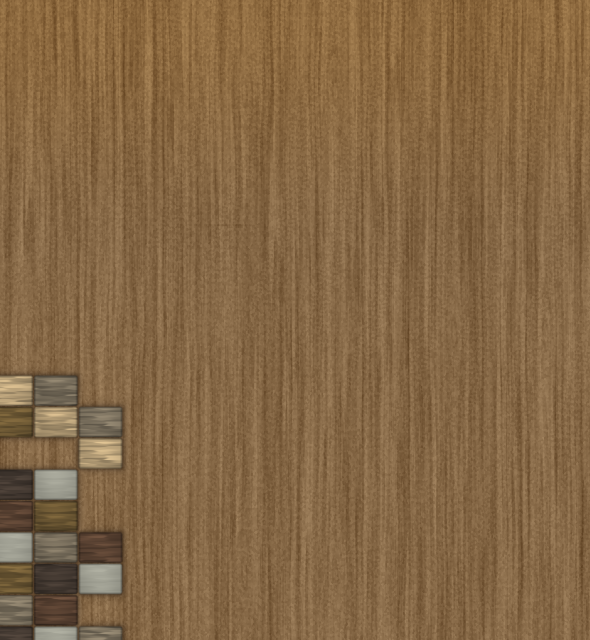
Give the GLSL for this texture, as a Shadertoy shader.

```glsl
// Brown veneer planks with straight upright grain and narrow oval figures,
// and a stepped stack of small sample blocks at the lower left. The grain is
// stretched smooth cellular noise with fine lines from layered sines.

const float PLANK_WIDTH = 0.328;
const float FIGURE_GAP = 0.142;
const float FIGURE_PERIOD = 0.755;
const vec2 BLOCK_PITCH = vec2(0.0698, 0.049);
const vec2 STACK_CORNER = vec2(-0.0175, 0.414);

const vec3 WOOD = vec3(0.535, 0.418, 0.284);
const vec3 GOLDEN_TINT = vec3(1.06, 1.02, 0.90);
const vec3 SHADOW = vec3(0.16, 0.11, 0.07);

// Cream, olive, grey, charcoal, red brown, silver
const vec3 MATERIALS[6] = vec3[6](
    vec3(0.70, 0.61, 0.46), vec3(0.42, 0.34, 0.20), vec3(0.47, 0.43, 0.36),
    vec3(0.26, 0.22, 0.19), vec3(0.34, 0.25, 0.19), vec3(0.62, 0.62, 0.57));

float hash(vec2 p) {
    return fract(sin(dot(p, vec2(127.1, 311.7))) * 43758.545);
}

// Smooth cellular noise: random cell tones blended by distance, -0.5 to 0.5
float cellular(vec2 p) {
    vec2 cell = floor(p);
    float tone = 0.0, total = 0.0;
    for (int j = -1; j <= 1; j++)
    for (int i = -1; i <= 1; i++) {
        vec2 id = cell + vec2(i, j);
        vec2 site = id + vec2(hash(id), hash(id + 37.0));
        vec2 offset = p - site;
        float weight = exp(-7.0 * dot(offset, offset));
        tone += weight * hash(id + 71.0);
        total += weight;
    }
    return tone / max(total, 1e-5) - 0.5;
}

float roundedBox(vec2 p, vec2 halfSize, float radius) {
    vec2 q = abs(p) - halfSize + radius;
    return length(max(q, 0.0)) + min(max(q.x, q.y), 0.0) - radius;
}

// Position relative to the nearest oval figure; neighbouring planks are staggered
vec2 figureSpace(float y, float plank, float plankX) {
    float shift = 0.479 + 0.5 * FIGURE_PERIOD * mod(plank, 2.0);
    float x = mod(plankX - 0.027, FIGURE_GAP) - 0.5 * FIGURE_GAP;
    y = mod(y - shift + 0.5 * FIGURE_PERIOD, FIGURE_PERIOD) - 0.5 * FIGURE_PERIOD;
    return vec2(x + 0.003 * sin(y * 20.0), y);
}

// Narrow dark lines at slightly uneven spacing, 0 to 1
float darkLines(float x, float y) {
    float phase = x * 510.0 + 2.2 * sin(x * 71.0) + 1.3 * sin(x * 167.0 + 0.8 * y);
    return smoothstep(0.25, 1.0, sin(phase));
}

vec3 veneer(vec2 p) {
    float across = p.x + 0.044;
    float plank = floor(across / PLANK_WIDTH);
    float plankX = across - plank * PLANK_WIDTH;
    vec2 q = figureSpace(p.y, plank, plankX);

    // Nearly straight streaks that part around each figure
    float oval = length(q / vec2(0.0085, 0.045));
    float x = p.x + 0.0012 * sin(p.y * 7.0 + plank * 2.0)
            + 0.0005 * sin(p.y * 29.0 + p.x * 40.0);
    x -= 0.005 * q.x / (abs(q.x) + 0.006) * exp(-q.y * q.y * 120.0 - abs(q.x) * 30.0);

    float streaks = 0.026 * cellular(vec2(x * 34.0, p.y * 1.2));
    streaks += 0.062 * cellular(vec2(x * 125.0, p.y * 1.8) + 19.0);
    streaks += 0.085 * cellular(vec2(x * 250.0, p.y * 7.0) + 53.0);

    // Dark lines fade in and out along the grain, with short pores between
    float strength = 0.7 + 1.2 * cellular(vec2(x * 60.0, p.y * 5.0) + 29.0);
    streaks -= 0.036 * strength * darkLines(x, p.y);
    float pore = cellular(vec2(x * 230.0, p.y * 13.0) + 91.0);
    streaks -= 0.035 * smoothstep(0.10, 0.36, pore);

    // Nested ovals replace the streaks at each figure
    float core = exp(-0.30 * oval * oval);
    float tone = streaks * (1.0 - 0.6 * core);
    tone += core * (0.008 - 0.038 * smoothstep(0.0, 1.0, sin(oval * 6.5 - 1.5)));

    // Slanted dark bands halfway between the figures
    float between = 0.5 * FIGURE_PERIOD - abs(q.y);
    float slant = q.x + 0.07 * between * sign(q.y);
    float bands = smoothstep(0.0, 1.0, sin(slant * 560.0));
    tone -= 0.026 * bands * exp(-pow(between / 0.12, 2.0) - pow(q.x / 0.022, 2.0));

    // Fine surface speckle, pale plank edge and a faint butt joint
    tone += 0.080 * cellular(vec2(p.x * 380.0, p.y * 300.0) + 7.0);
    tone += 0.018 * exp(-plankX / 0.006);
    float joint = roundedBox(p - vec2(0.358, 0.648), vec2(0.035, 0.0006), 0.0005);
    tone -= 0.03 * (1.0 - smoothstep(0.0, 0.002, joint));

    vec3 light = mix(vec3(1.0), GOLDEN_TINT, smoothstep(0.60, 1.0, p.y));
    return (WOOD + tone * vec3(1.0, 0.98, 0.90)) * light;
}

bool hasBlock(float row, float col) {
    if (col > 1.5) return mod(row + 3.0, 4.0) < 2.0 || row > 7.0;
    return row != 2.0;
}

// Pale samples in the top rows, mixed dark ones below
int materialOf(float row, float col) {
    float order = row + 2.0 * col;
    return int(row < 3.0 ? mod(order, 3.0) : 1.0 + mod(order - 1.0, 5.0));
}

vec3 blockFace(vec2 p, vec2 local, vec2 id, float d) {
    int material = materialOf(id.y, id.x);
    float contrast = material == 5 ? 0.10 : 0.50;
    float grain = cellular(vec2(p.x * 35.0, p.y * 320.0) + id * 17.0);
    float bevel = smoothstep(0.0, 0.004, -d);
    float gloss = 0.96 + 2.0 * local.y + 0.08 * cos(local.x * 60.0);
    return MATERIALS[material] * (1.0 + contrast * grain) * gloss * mix(0.7, 1.0, bevel);
}

void mainImage(out vec4 fragColor, in vec2 fragCoord) {
    vec2 p = fragCoord / iResolution.y;
    float pixel = 1.0 / iResolution.y;
    float nearest = 1.0;
    vec2 nearestId = vec2(0.0), nearestLocal = vec2(0.0);

    // Find the closest block of the stack
    for (float row = 0.0; row < 9.0; row++)
    for (float col = 0.0; col < 3.0; col++) {
        if (!hasBlock(row, col)) continue;
        vec2 center = STACK_CORNER + BLOCK_PITCH * vec2(col + 0.5, -row - 0.5);
        float d = roundedBox(p - center, vec2(0.0338, 0.0236), 0.004);
        if (d < nearest) {
            nearest = d;
            nearestId = vec2(col, row);
            nearestLocal = p - center;
        }
    }

    vec3 color = veneer(p);
    color = mix(color, SHADOW, 0.6 * exp(-max(nearest, 0.0) / 0.004));
    vec3 face = blockFace(p, nearestLocal, nearestId, nearest);
    color = mix(color, face, 1.0 - smoothstep(-pixel, pixel, nearest));
    fragColor = vec4(clamp(color, 0.0, 1.0), 1.0);
}
```
